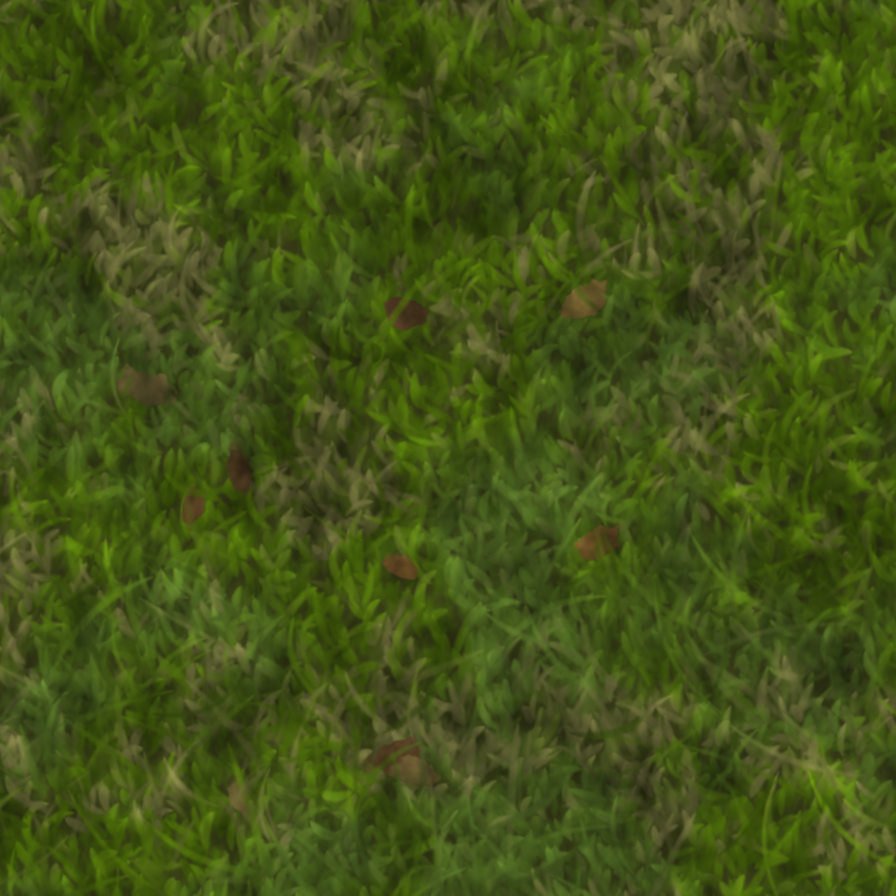
Give the GLSL for this texture, as a Shadertoy shader.

```glsl
// A rough lawn seen from above: short mossy leaves, long soft grass blades,
// dry straw patches and a few fallen leaves. Jittered cells of tapered, bent
// blades are layered back to front; gradient noise steers colour and light.
const vec3 SOIL  = vec3(0.175, 0.190, 0.070);
const vec3 MOSS  = vec3(0.205, 0.290, 0.030);
const vec3 LIME  = vec3(0.295, 0.415, 0.035);
const vec3 COOL  = vec3(0.300, 0.395, 0.155);
const vec3 STRAW = vec3(0.380, 0.375, 0.210);
const vec3 RUST  = vec3(0.420, 0.260, 0.110);
const vec3 PLUM  = vec3(0.230, 0.130, 0.100);
const float SOFT = 0.0028;

vec4 hash4(vec3 p) {
    vec4 q = fract(p.xyzx * vec4(0.1031, 0.1030, 0.0973, 0.1099));
    q += dot(q, q.wzxy + 33.33);
    return fract((q.xxyz + q.yzzw) * q.zywx);
}

vec2 rotate(vec2 p, float a) {
    float c = cos(a), s = sin(a);
    return vec2(c * p.x - s * p.y, s * p.x + c * p.y);
}

float corner(vec2 cell, vec2 offset) {
    float a = 6.2832 * hash4(vec3(cell, 7.0)).x;
    return dot(vec2(cos(a), sin(a)), offset);
}

float gradientNoise(vec2 p) {
    vec2 i = floor(p), f = p - i, e = vec2(1.0, 0.0);
    vec2 u = f * f * f * (f * (f * 6.0 - 15.0) + 10.0);
    return mix(mix(corner(i, f), corner(i + e.xy, f - e.xy), u.x),
               mix(corner(i + e.yx, f - e.yx), corner(i + e.xx, f - e.xx), u.x), u.y);
}

float fbm(vec2 p) {
    return gradientNoise(p) + 0.5 * gradientNoise(p * 2.1 + 5.3)
         + 0.25 * gradientNoise(p * 4.3 + 11.7);
}

// Coverage in x, position from root to tip in y.
vec2 blade(vec2 p, float len, float width, float bend) {
    float s = clamp(p.y / len + 0.5, 0.0, 1.0);
    float x = p.x - bend * len * (s - 0.5) * (s - 0.5);
    float taper = width * sqrt(s * (1.0 - s)) * 1.9;
    float d = max(abs(x) - taper, abs(p.y) - 0.5 * len);
    return vec2(1.0 - smoothstep(-SOFT, SOFT, d), s);
}

// Lays one layer of blades over col; size is length and half width.
vec3 bladeLayer(vec3 col, vec2 p, float seed, vec2 cell, vec2 size, float lean,
                float density, float opacity, vec3 tintA, vec3 tintB, float dryness) {
    if (opacity < 0.01) return col;
    vec2 q = rotate(p, lean) + 3.0 + seed * 0.137;
    vec2 home = floor(q / cell);
    for (int j = 1; j >= -1; j--)
    for (int i = -1; i <= 1; i++) {
        vec2 id = home + vec2(i, j);
        vec4 r = hash4(vec3(id, seed));
        vec4 k = hash4(vec3(id, seed + 41.0));
        if (k.x > density) continue;
        vec2 local = q - (id + 0.5 + 0.8 * (r.xy - 0.5)) * cell;
        local = rotate(local, (r.z - 0.5) * 1.3);
        vec2 b = blade(local, size.x * mix(0.5, 1.0, r.w),
                       size.y * mix(0.6, 1.2, k.y), (k.z - 0.5) * 1.2);
        vec3 tint = mix(tintA, tintB, r.w);
        tint = mix(tint, STRAW, smoothstep(-0.25, 0.25, dryness * 0.85 - k.w));
        tint *= mix(0.80, 1.12, b.y) * mix(0.80, 1.20, k.z);
        col = mix(col, tint, b.x * opacity);
    }
    return col;
}

// Scatters ragged, lit fallen leaves over the canvas.
vec3 fallenLeaves(vec3 col, vec2 p, float ragged) {
    for (int i = 0; i < 10; i++) {
        vec4 r = hash4(vec3(float(i) * 3.7, 19.0, 4.0));
        vec4 k = hash4(vec3(float(i) * 5.1, 2.0, 23.0));
        vec2 q = rotate(p - mix(vec2(0.04), vec2(0.96), r.xy), r.z * 6.2832);
        float size = mix(0.016, 0.033, k.x);
        float d = length(q * vec2(1.0, 1.75)) - size * (1.0 + 0.6 * ragged);
        vec3 tint = mix(mix(PLUM, RUST, k.y), STRAW, k.z * 0.75);
        tint *= 1.0 + 0.4 * ragged + 9.0 * q.y;
        col = mix(col, tint, 0.85 * (1.0 - smoothstep(-0.004, 0.003, d)));
    }
    return col;
}

void mainImage(out vec4 fragColor, in vec2 fragCoord) {
    vec2 p = fragCoord / iResolution.y;
    // Patches of dryness, pale cool green and long grass
    float clump = gradientNoise(p * vec2(24.0, 17.0) + 9.0);
    float dry = smoothstep(-0.12, 0.55, fbm(p * 5.0 + 2.6) + 0.4 * clump);
    float cool = smoothstep(-0.15, 0.45, fbm(p * 4.0 + 17.0) + 0.22 - 0.4 * p.y - 0.3 * clump);
    float tall = 1.0 - smoothstep(0.18, 0.48, p.y + 0.35 * gradientNoise(p * 4.0 + 31.0));
    vec3 deep = mix(MOSS, COOL * 0.8, cool * 0.6);
    vec3 bright = mix(LIME, COOL, cool * 0.9);
    // Shaded ground
    vec3 col = mix(SOIL, mix(deep, STRAW * 0.8, dry * 0.6),
                   smoothstep(-0.5, 0.45, fbm(p * vec2(42.0, 27.0))));
    // Short dense leaves
    for (int i = 0; i < 6; i++) {
        float n = float(i);
        col = bladeLayer(col, p, n, vec2(0.024, 0.034), vec2(0.043, 0.0054),
                         0.9 * sin(n * 2.4), 0.60, 0.66, deep, bright, dry);
    }
    col = fallenLeaves(col, p, fbm(p * 34.0 + 8.0));
    // Medium blades, straw stalks and long foreground grass
    for (int i = 0; i < 3; i++) {
        float n = float(i);
        col = bladeLayer(col, p, 10.0 + n, vec2(0.042, 0.075), vec2(0.095, 0.0040),
                         0.6 * sin(n * 2.1 + 0.5), 0.36, 0.60, deep, bright, dry);
        col = bladeLayer(col, p, 20.0 + n, vec2(0.065, 0.11), vec2(0.17, 0.0040),
                         0.85 * sin(n * 2.1 + 4.0), 0.62, 0.62 * tall, deep, bright, dry * 0.5);
    }
    col = bladeLayer(col, p, 30.0, vec2(0.035, 0.06), vec2(0.085, 0.0026),
                     0.25, 0.6, 0.6 * dry, STRAW, STRAW * 1.15, 1.0);
    // Soft light and shadow
    float shade = 0.34 * fbm(p * 7.0 + 13.0) + 0.38 * fbm(p * vec2(27.0, 19.0) + 3.0);
    fragColor = vec4(clamp(col * (1.06 + shade), 0.0, 1.0), 1.0);
}
```
